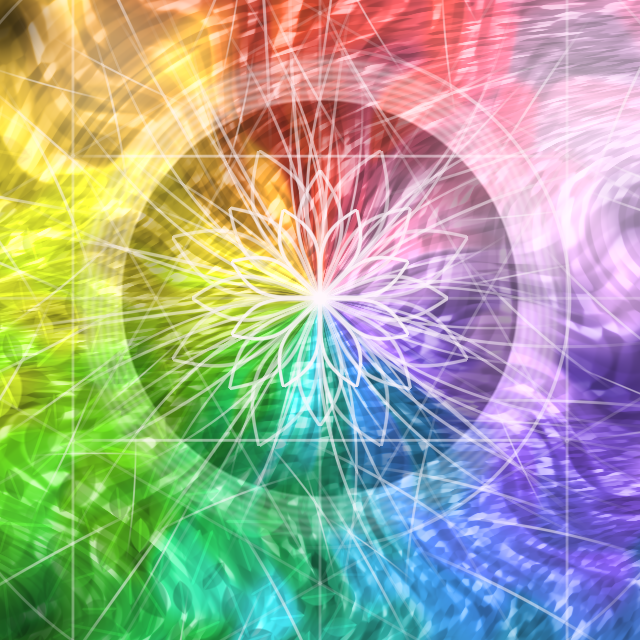
Reproduce this background procedurally as a WebGL 1 fragment shader.

```glsl
precision highp float;
// A spectrum wheel of brushed colour with a pale ring, leaves and a white flower.
// Stretched cellular noise paints the strands; folded distance functions draw the
// hexagram, overlapping petals and curved tendrils around one shared centre.
uniform vec2 u_resolution;
const float TAU = 6.28318;
const vec2 CENTRE = vec2(0.5, 0.534);
const vec3 WHITE = vec3(1.0, 0.97, 0.99);

float hash(vec2 p) { return fract(sin(dot(p, vec2(127.1, 311.7))) * 4375.85); }

vec2 rotate(vec2 p, float a) {
  float c = cos(a), s = sin(a);
  return vec2(c * p.x + s * p.y, c * p.y - s * p.x);
}

// Soft stroke of half width w around distance zero.
float stroke(float d, float w, float px) { return 1.0 - smoothstep(w, w + 1.5 * px, abs(d)); }

float blob(vec2 p, vec2 c, float radius) {
  vec2 d = (p - c) / radius;
  return exp(-dot(d, d));
}

// Smooth cellular noise, periodic in x: shades blended by nearness.
float cells(vec2 p, float period) {
  vec2 base = floor(p);
  float sum = 0.0, total = 0.0001;
  for (int j = -1; j <= 1; j++) {
    for (int i = -1; i <= 1; i++) {
      vec2 cell = base + vec2(float(i), float(j));
      vec2 id = vec2(mod(cell.x, period), cell.y);
      vec2 d = cell + vec2(hash(id), hash(id + 37.0)) - p;
      float w = exp(-9.0 * dot(d, d));
      sum += w * hash(id + 71.0);
      total += w;
    }
  }
  return sum / total;
}

// Twelve hues around the wheel, t counts steps of thirty degrees.
vec3 spectrum(float t) {
  vec3 lilac = vec3(0.74, 0.55, 0.84);
  vec3 c = mix(lilac, vec3(0.87, 0.66, 0.85), clamp(t, 0.0, 1.0));
  c = mix(c, vec3(0.86, 0.36, 0.49), clamp(t - 1.0, 0.0, 1.0));
  c = mix(c, vec3(0.85, 0.29, 0.20), clamp(t - 2.0, 0.0, 1.0));
  c = mix(c, vec3(0.91, 0.62, 0.22), clamp(t - 3.0, 0.0, 1.0));
  c = mix(c, vec3(0.90, 0.78, 0.22), clamp(t - 4.0, 0.0, 1.0));
  c = mix(c, vec3(0.76, 0.80, 0.16), clamp(t - 5.0, 0.0, 1.0));
  c = mix(c, vec3(0.38, 0.74, 0.10), clamp(t - 6.0, 0.0, 1.0));
  c = mix(c, vec3(0.14, 0.70, 0.30), clamp(t - 7.0, 0.0, 1.0));
  c = mix(c, vec3(0.20, 0.72, 0.70), clamp(t - 8.0, 0.0, 1.0));
  c = mix(c, vec3(0.22, 0.50, 0.80), clamp(t - 9.0, 0.0, 1.0));
  c = mix(c, vec3(0.42, 0.28, 0.74), clamp(t - 10.0, 0.0, 1.0));
  return mix(c, lilac, clamp(t - 11.0, 0.0, 1.0));
}

// One scattered leaf per grid cell: (coverage, light).
vec2 leaf(vec2 p, float scale, float px) {
  vec2 g = rotate(p, 0.6) * scale, id = floor(g);
  vec2 q = rotate(fract(g) - 0.5, hash(id) * 2.4 - 0.8);
  float d = abs(q.y) - 0.24 * (1.0 - q.x * q.x / 0.2);
  return vec2(1.0 - smoothstep(-0.02, 0.02 + scale * px, d),
              0.75 + 0.5 * hash(id + 5.0) + 0.25 * stroke(q.y, 0.012, scale * px) - 0.6 * q.y);
}

// Eight overlapping petals, full towards the tip.
float petals(vec2 p, float turn, float len, float width, float px) {
  float sum = 0.0;
  for (int i = 0; i < 8; i++) {
    vec2 q = rotate(p, turn + TAU * float(i) / 8.0);
    float s = clamp(q.x / len, 0.0, 1.0);
    float arch = width * sin(TAU * 0.5 * pow(s, 1.25));
    sum = max(sum, stroke((abs(q.y) - arch) * 0.85, 0.0014, px) * step(0.0, q.x) * step(q.x, len));
  }
  return sum;
}

// Curved strands from the centre (x) and loose straight scratches (y).
vec2 strands(vec2 p, float px) {
  vec2 sum = vec2(0.0);
  for (int i = 0; i < 64; i++) {
    float k = float(i), h = hash(vec2(k, 3.0)), b = hash(vec2(k, 8.0)) - 0.5;
    vec2 q = rotate(p, TAU * (k + h) / 64.0);
    float fade = smoothstep(0.05, 0.14, q.x) * (1.0 - smoothstep(0.14, 0.28 + 0.35 * h, q.x));
    sum.x += stroke(q.y - 2.4 * b * q.x * q.x, 0.0004 + 0.0011 * h, px) * fade;
    q = rotate(q - vec2(0.3 + 0.3 * hash(vec2(k, 5.0)), 0.0), 1.6 * b);
    sum.y += stroke(q.y + b * q.x * q.x, 0.0012 * h, px) * (1.0 - smoothstep(0.0, 0.1 + 0.12 * h, abs(q.x)));
  }
  return min(sum, 1.0);
}

// Hexagram, hexagon and spokes share three folded axes.
float geometry(vec2 p, float px) {
  float sum = 0.5 * stroke(length(p) - 0.66, 0.001, px);
  for (int k = 0; k < 3; k++) {
    vec2 q = abs(rotate(p, TAU * float(k) / 6.0));
    float main = k == 0 ? 1.0 : 0.5;
    sum += main * stroke(q.y - 0.222, 0.001, px) * (1.0 - smoothstep(0.28, 0.42, q.x));
    sum += main * 0.7 * stroke(q.x - 0.386, 0.001, px);
    sum += main * 0.5 * (stroke(q.y, 0.001, px) + stroke(q.x, 0.001, px));
  }
  return min(sum, 1.0);
}

void main() {
  float size = min(u_resolution.x, u_resolution.y), px = 1.0 / size;
  vec2 p = (gl_FragCoord.xy - CENTRE * u_resolution) / size;
  float r = length(p), turn = atan(p.y, p.x) / TAU, outer = smoothstep(0.307, 0.312, r);
  // Brushed strands, broad patches and fine hatching over the colour wheel.
  float sway = turn + 0.01 * sin(r * 19.0 + 2.0 * sin(turn * TAU * 3.0));
  float broad = cells(vec2(sway * 36.0, r * 8.0), 36.0);
  float fine = cells(vec2(sway * 150.0, r * 13.0), 150.0);
  float hatch = cells(rotate(p, 0.5 + 0.4 * sin(p.y * 9.0)) * vec2(35.0, 120.0), 999.0);
  vec3 hue = spectrum(mod(turn * 12.0 + 1.1 * (broad - 0.5), 12.0));
  vec3 col = hue * (0.42 + 0.5 * broad + 0.42 * fine + 0.36 * hatch);
  col = mix(col, WHITE, 0.65 * smoothstep(0.55, 0.95, 0.5 * fine + 0.5 * hatch));
  // Foliage in the lower left.
  float grove = smoothstep(0.14, 0.32, dot(p, vec2(-0.75, -0.65)));
  vec2 small = leaf(p, 17.0, px), large = leaf(p + 0.31, 10.0, px);
  col = mix(col, hue * small.y, small.x * grove * 0.5);
  col = mix(col, hue * large.y, large.x * grove * 0.55);
  // Pale haze, dark corners and the shaded disc rim.
  col = mix(col, WHITE, 0.5 * blob(p, vec2(0.42, 0.25), 0.2) + 0.3 * blob(p, vec2(-0.32, 0.36), 0.14));
  col *= 1.0 - 0.7 * blob(p, vec2(-0.5, 0.43), 0.06) - 0.6 * blob(p, vec2(-0.46, -0.51), 0.1);
  col *= 1.0 - 0.3 * smoothstep(0.16, 0.29, r) * (1.0 - outer) * (0.4 + broad);
  // Translucent ring with concentric scratches.
  float band = outer * (1.0 - smoothstep(0.365, 0.39, r));
  float scratch = 0.5 + 0.5 * sin(r * 520.0 + 4.0 * sin(turn * TAU * 5.0));
  col = mix(col, WHITE, band * (0.26 + 0.2 * scratch) * (0.8 + 0.7 * p.y));
  col = mix(col, WHITE, 0.5 * stroke(r - 0.39, 0.0015, px) * smoothstep(-0.1, 0.3, p.x));
  // White line work and the bright heart.
  vec2 lines = strands(p, px);
  float flower = max(petals(p, TAU / 16.0, 0.15, 0.027, px), 0.8 * petals(p, 0.0, 0.2, 0.034, px));
  flower = max(flower, 0.65 * petals(p, TAU / 16.0, 0.25, 0.045, px));
  col = mix(col, WHITE, 0.5 * geometry(p, px));
  col = mix(col, WHITE, max(0.65 * lines.x, 0.55 * lines.y));
  col = mix(col, WHITE, 0.88 * flower);
  col = mix(col, WHITE, min(1.0, exp(-r * r / 0.0002) + 0.4 * exp(-r / 0.035)));
  gl_FragColor = vec4(clamp(col, 0.0, 1.0), 1.0);
}
```
